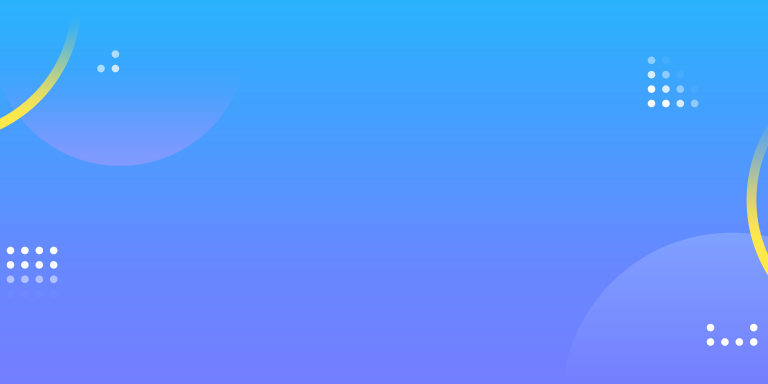
Reproduce this background procedurally as a WebGL 1 fragment shader.

```glsl
precision highp float;
// Blue-violet gradient with fading discs, yellow arcs and small grids of white dots.

uniform vec2 u_resolution;

// Lengths are in canvas heights, origin at the lower left.
const vec3 SKY_TOP = vec3(0.16, 0.70, 0.99);
const vec3 SKY_MID = vec3(0.40, 0.535, 1.0);
const vec3 SKY_LOW = vec3(0.455, 0.495, 1.0);
const float MID_HEIGHT = 0.33;

const vec3 LILAC = vec3(0.54, 0.605, 1.0);
const vec3 WHITE = vec3(1.0);
const vec3 YELLOW = vec3(1.0, 0.91, 0.29);

const vec2 LEFT_DISC = vec2(0.3125, 0.901);
const float LEFT_DISC_RADIUS = 0.333;
const vec2 RIGHT_DISC = vec2(1.906, -0.049);
const float RIGHT_DISC_RADIUS = 0.443;

const vec2 LEFT_RING = vec2(-0.161, 1.0);
const vec2 RIGHT_RING = vec2(2.318, 0.479);
const float RING_RADIUS = 0.361;
const float RING_HALF_WIDTH = 0.0128;

const float DOT_PITCH = 0.0375;
const float DOT_RADIUS = 0.0098;

// Antialiased coverage of a shape from its signed distance.
float coverage(float dist) {
  return clamp(0.5 - dist * u_resolution.y, 0.0, 1.0);
}

float disc(vec2 p, vec2 center, float radius) {
  return coverage(length(p - center) - radius);
}

float ring(vec2 p, vec2 center) {
  return coverage(abs(length(p - center) - RING_RADIUS) - RING_HALF_WIDTH);
}

// Grid whose first dot is at start: xy = column and row, z = coverage.
vec3 dotGrid(vec2 p, vec2 start, vec2 count) {
  vec2 cell = clamp(floor((p - start) / DOT_PITCH + 0.5), vec2(0.0), count - 1.0);
  return vec3(cell, disc(p, start + cell * DOT_PITCH, DOT_RADIUS));
}

vec3 background(float y) {
  vec3 lower = mix(SKY_LOW, SKY_MID, clamp(y / MID_HEIGHT, 0.0, 1.0));
  return mix(lower, SKY_TOP, clamp((y - MID_HEIGHT) / (1.0 - MID_HEIGHT), 0.0, 1.0));
}

float dots(vec2 p) {
  // Square grid fading downwards
  vec3 g = dotGrid(p, vec2(0.0273, 0.2352), vec2(4.0));
  float sum = g.z * smoothstep(-0.25, 2.3, g.y);

  // Three dots around a missing upper left corner
  g = dotGrid(p, vec2(0.263, 0.8216), vec2(2.0));
  float present = 1.0 - (1.0 - g.x) * g.y;
  sum += g.z * present * (0.6 + 0.15 * g.x * (1.0 - g.y));

  // Triangle fading across its diagonal
  g = dotGrid(p, vec2(1.6966, 0.7305), vec2(4.0));
  sum += g.z * clamp(0.43 - 0.37 * (g.x + g.y - 3.0), 0.0, 1.0);

  // Full row with a raised dot at each end
  g = dotGrid(p, vec2(1.8503, 0.1094), vec2(4.0, 2.0));
  float isEnd = step(1.0, abs(g.x - 1.5));
  return sum + g.z * mix(1.0, isEnd, g.y);
}

void main() {
  vec2 p = gl_FragCoord.xy / u_resolution.y;
  vec3 color = background(p.y);

  // Discs: one fades upwards, the other downwards
  float leftFade = 1.0 - smoothstep(0.53, 0.84, p.y);
  color = mix(color, LILAC, 0.88 * leftFade * disc(p, LEFT_DISC, LEFT_DISC_RADIUS));
  float rightFade = clamp(p.y / 0.394, 0.0, 1.0);
  color = mix(color, WHITE, 0.19 * rightFade * disc(p, RIGHT_DISC, RIGHT_DISC_RADIUS));

  // Arcs fading upwards
  float leftArc = ring(p, LEFT_RING) * (1.0 - smoothstep(0.68, 0.98, p.y));
  float rightArc = ring(p, RIGHT_RING) * (1.0 - smoothstep(0.36, 0.74, p.y));
  color = mix(color, YELLOW, max(leftArc, rightArc));

  color = mix(color, WHITE, dots(p));
  gl_FragColor = vec4(color, 1.0);
}
```
